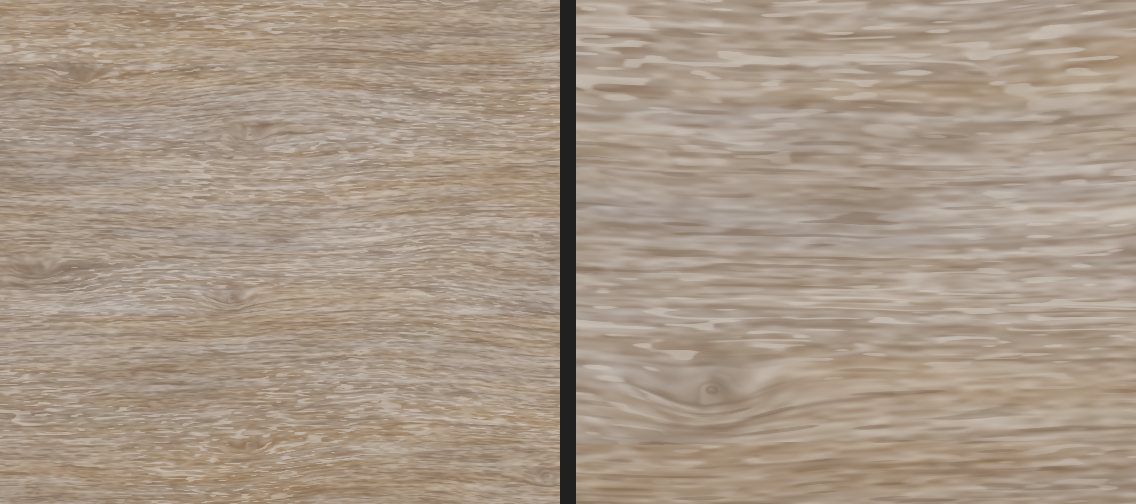
Left: the whole. Right: its middle third, enlarged.
A Shadertoy shader for this texture:

```glsl
// Limed oak boards: fine horizontal grain, pale flecks, dark pores and soft knots.

const vec3 OAK_BASE = vec3(0.661, 0.593, 0.523);
const vec3 TONE_STEP = vec3(0.140, 0.170, 0.198);
const vec3 WARM_SHIFT = vec3(0.012, -0.012, -0.050);
const vec3 LIME_WHITE = vec3(0.800, 0.765, 0.725);
const vec3 PORE_BROWN = vec3(0.470, 0.385, 0.310);
const vec3 KNOT_BROWN = vec3(0.500, 0.425, 0.365);

float hash(vec2 p) {
    vec3 q = fract(vec3(p.xyx) * 0.1031);
    q += dot(q, q.yzx + 33.33);
    return fract((q.x + q.y) * q.z);
}

// One row of noise with its own sideways shift, so that ends never line up.
float rowNoise(float x, float row) {
    x += 7.0 * hash(vec2(row, 91.7));
    float cell = floor(x);
    return mix(hash(vec2(cell, row)), hash(vec2(cell + 1.0, row)), smoothstep(0.0, 1.0, x - cell));
}

float noise(vec2 p) {
    float row = floor(p.y);
    return mix(rowNoise(p.x, row), rowNoise(p.x, row + 1.0), smoothstep(0.0, 1.0, p.y - row));
}

// Noise centred on zero, stretched by the given frequency.
float streak(vec2 p, vec2 frequency, float seed) {
    return noise(p * frequency + seed * vec2(17.3, 31.7)) - 0.5;
}

float fleck(vec2 p, vec2 frequency, float seed, float threshold) {
    return smoothstep(threshold, threshold + 0.16, streak(p, frequency, seed));
}

// Thin continuous lines where a stretched noise crosses zero.
float contour(vec2 p, vec2 frequency, float seed, float width) {
    return 1.0 - smoothstep(0.0, width, abs(streak(p, frequency, seed)));
}

// Bends the grain height around one knot and returns its dark core.
float bendAroundKnot(vec2 p, vec2 center, float size, inout float grainY) {
    vec2 d = p - center;
    float r = length(d * vec2(0.6, 1.0));
    float halo = exp(-dot(d * vec2(0.35, 1.0), d * vec2(0.35, 1.0)) / (size * size * 9.0));
    float core = exp(-r * r / (size * size));
    grainY -= 0.35 * d.y * halo;
    grainY = mix(grainY, center.y + r, core * 0.7);
    return core;
}

// Scatters knots over a jittered grid.
float scatterKnots(vec2 p, inout float grainY) {
    float shade = 0.0;
    for (int i = 0; i < 12; i++) {
        vec2 cell = vec2(i % 4, i / 4);
        vec2 jitter = vec2(hash(cell + 4.7), hash(cell + 19.1));
        vec2 center = (cell + 0.15 + 0.7 * jitter) * vec2(0.285, 0.333);
        float strength = hash(cell + 52.3);
        if (strength > 0.38) {
            float size = mix(0.008, 0.020, strength);
            shade += strength * bendAroundKnot(p, center, size, grainY);
        }
    }
    return shade;
}

void mainImage(out vec4 fragColor, in vec2 fragCoord) {
    vec2 p = fragCoord / iResolution.y;

    // Slow wander of the fibres, then the swirl around knots
    float grainY = p.y + 0.036 * streak(p, vec2(2.6, 4.0), 1.0)
                       + 0.006 * streak(p, vec2(9.0, 13.0), 2.0)
                       + 0.0015 * streak(p, vec2(38.0, 45.0), 16.0);
    float knot = scatterKnots(p, grainY);

    // Three boards with irregular joints
    float board = p.y * 2.0 + 0.25 + 0.012 * streak(p, vec2(5.0, 1.0), 3.0);
    float boardId = floor(board);
    float jointGap = min(fract(board), 1.0 - fract(board)) * 0.5;
    vec2 g = vec2(p.x + boardId * 3.7, grainY);

    // Grain layers from broad bands to single fibres
    float broad = streak(g, vec2(1.6, 6.0), 4.0);
    float band = streak(g, vec2(3.0, 26.0), 5.0);
    float line = streak(g, vec2(5.0, 110.0), 6.0);
    float fibre = streak(g, vec2(11.0, 260.0), 7.0);
    float hair = streak(g, vec2(80.0, 360.0), 8.0);
    float tone = 0.26 * broad + 0.30 * band + 0.34 * line + 0.72 * fibre + 0.66 * hair;

    // Golden and greyish zones; the middle board is greyer
    float warmth = 1.0 * streak(g, vec2(2.0, 9.0), 9.0) + 0.9 * streak(g, vec2(7.0, 60.0), 10.0);
    warmth += mix(0.20, -0.16, mod(boardId, 2.0));
    vec3 color = OAK_BASE + TONE_STEP * tone + WARM_SHIFT * warmth;

    // Long growth lines, broken along their length
    float broken = smoothstep(-0.2, 0.2, streak(g, vec2(14.0, 70.0), 17.0));
    float growth = contour(g, vec2(3.0, 85.0), 18.0, 0.11) * broken;
    color = mix(color, PORE_BROWN, 0.38 * growth);

    // Dark pores and thin threads of lime caught in the grain, both in patches
    float patches = smoothstep(-0.25, 0.3, streak(g, vec2(3.5, 14.0), 11.0));
    float pores = fleck(g, vec2(26.0, 290.0), 12.0, 0.20) * (1.0 - 0.5 * patches);
    float specks = fleck(g, vec2(48.0, 340.0), 13.0, 0.20);
    float threads = contour(g, vec2(9.0, 120.0), 19.0, 0.13) * fleck(g, vec2(30.0, 110.0), 20.0, 0.02);
    float lime = max(specks, threads) * mix(0.25, 1.0, patches);
    color = mix(color, PORE_BROWN, 0.42 * pores);
    color = mix(color, LIME_WHITE, 0.66 * lime);

    // Knot cores and broken joint lines
    float knotMottle = 0.5 + streak(p, vec2(95.0, 130.0), 14.0);
    color = mix(color, KNOT_BROWN, clamp(knot * knotMottle * 0.8, 0.0, 0.7));
    float joint = exp(-jointGap * 330.0) * smoothstep(-0.2, 0.3, streak(p, vec2(20.0, 90.0), 15.0));
    color = mix(color, PORE_BROWN, 0.40 * joint);

    fragColor = vec4(clamp(color, 0.0, 1.0), 1.0);
}
```
